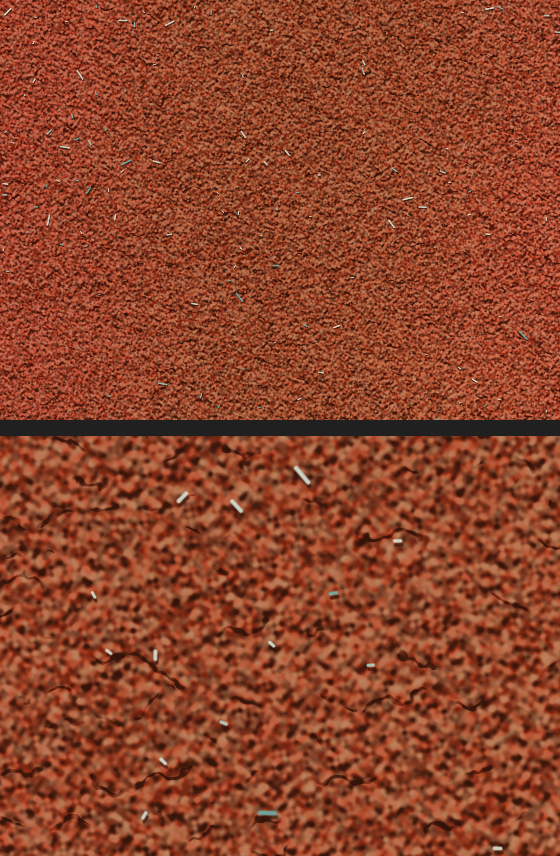
Top: the whole. Bottom: its middle third, enlarged.
A Shadertoy shader for this texture:

```glsl
// Rough red clay ground: fine lit grain, short dark cracks and scattered pale straw chips.
// Layered value noise gives a tone that is spread evenly over a colour ramp;
// chips are capsules jittered on a grid. All lengths are in canvas heights.

const vec3 SHADOW = vec3(0.20, 0.07, 0.035);
const vec3 UMBER  = vec3(0.46, 0.175, 0.10);
const vec3 CLAY   = vec3(0.57, 0.25, 0.16);
const vec3 RUST   = vec3(0.665, 0.31, 0.20);
const vec3 DUST   = vec3(0.76, 0.42, 0.305);
const vec3 STRAW  = vec3(0.82, 0.86, 0.80);
const vec3 TEAL   = vec3(0.42, 0.66, 0.63);
const vec3 WHITENING = vec3(-0.010, 0.085, 0.080);

const float LUMP_FREQ  = 80.0;
const float GRAIN_FREQ = 180.0;
const float SPECK_FREQ = 255.0;
const float CRACK_FREQ = 55.0;
const float CRACK_WIDTH = 0.0024;
const vec2  LIGHT_STEP = vec2(-0.0008, 0.0046);
const float CHIP_CELLS = 18.0;
const float CHIP_SHARE = 0.28;
const float CHIP_WIDTH = 0.0014;
const mat2  TILT = mat2(0.825, 0.565, -0.565, 0.825);

// Integer hash of a lattice point, three values in 0..1
vec3 hash3(vec2 cell, int seed) {
    uvec3 v = uvec3(ivec3(ivec2(cell), seed)) * 1664525u + 1013904223u;
    v.x += v.y * v.z; v.y += v.z * v.x; v.z += v.x * v.y;
    v ^= v >> 16u;
    v.x += v.y * v.z; v.y += v.z * v.x; v.z += v.x * v.y;
    return vec3(v >> 8u) / 16777216.0;
}

// Smooth value noise in -1..1, its grid tilted left or right by seed
float noise(vec2 p, float freq, int seed) {
    p = ((seed & 1) == 1 ? TILT * p : p * TILT) * freq;
    vec2 i = floor(p), f = fract(p);
    f = f * f * (3.0 - 2.0 * f);
    float low  = mix(hash3(i, seed).x, hash3(i + vec2(1, 0), seed).x, f.x);
    float high = mix(hash3(i + vec2(0, 1), seed).x, hash3(i + vec2(1, 1), seed).x, f.x);
    return 2.0 * mix(low, high, f.y) - 1.0;
}

// Rounded lumps with sharp creases, covered by grain
float surfaceHeight(vec2 p) {
    return 0.65 * abs(noise(p, LUMP_FREQ, 1)) + 0.5 * noise(p, GRAIN_FREQ, 2);
}

// Short ragged lines on the shaded side of a warped noise
float cracks(vec2 p) {
    vec2 warp = vec2(noise(p, 170.0, 3), noise(p, 170.0, 4)) * 0.0028;
    vec2 q = (p + warp) * vec2(0.75, 1.1);
    vec2 e = vec2(0.002, 0.0);
    float n = noise(q, CRACK_FREQ, 5);
    vec2 slope = vec2(noise(q + e.xy, CRACK_FREQ, 5), noise(q + e.yx, CRACK_FREQ, 5)) - n;
    float steep = length(slope);
    float dist = abs(n) / max(steep / e.x, 0.5 * CRACK_FREQ);
    float facing = smoothstep(0.1, 0.7, slope.y / max(steep, 0.0001));
    return smoothstep(CRACK_WIDTH, 0.3 * CRACK_WIDTH, dist) * facing
         * smoothstep(-0.15, 0.25, noise(p, 46.0, 6));
}

// Straw chips: x is coverage, y picks the chip colour
vec2 chips(vec2 p) {
    vec2 result = vec2(0.0);
    vec2 home = floor(p * CHIP_CELLS);
    for (int y = -1; y <= 1; y++)
    for (int x = -1; x <= 1; x++) {
        vec2 cell = home + vec2(x, y);
        vec3 place = hash3(cell, 11), shape = hash3(cell, 12);
        float share = CHIP_SHARE * (1.0 + 1.2 * noise(cell / CHIP_CELLS, 4.0, 13));
        if (place.z > share) continue;
        vec2 d = p - (cell + place.xy) / CHIP_CELLS;
        float angle = 6.2832 * shape.x;
        angle -= 0.35 * sin(2.0 * angle);
        vec2 axis = vec2(cos(angle), sin(angle));
        float halfLength = mix(0.002, 0.012, shape.y * shape.y * shape.y);
        float along = clamp(dot(d, axis), -halfLength, halfLength);
        float dist = length(d - axis * along);
        float width = CHIP_WIDTH * (0.75 + 0.5 * shape.y);
        float cover = smoothstep(width * 1.8, width * 0.4, dist);
        if (cover > result.x) result = vec2(cover, shape.z);
    }
    return result;
}

// Colour for an evenly spread tone in 0..1
vec3 clayRamp(float tone) {
    vec3 c = mix(SHADOW, UMBER, clamp(tone / 0.18, 0.0, 1.0));
    c = mix(c, CLAY, clamp((tone - 0.18) / 0.32, 0.0, 1.0));
    c = mix(c, RUST, clamp((tone - 0.50) / 0.22, 0.0, 1.0));
    return mix(c, DUST, clamp((tone - 0.72) / 0.25, 0.0, 1.0));
}

void mainImage(out vec4 fragColor, in vec2 fragCoord) {
    vec2 p = fragCoord / iResolution.y;
    vec2 uv = fragCoord / iResolution.xy;

    // Relief lit from above, plus grain and faint slow patches
    float relief = surfaceHeight(p) - surfaceHeight(p + LIGHT_STEP);
    float level = 0.10 + 2.1 * relief
                + 1.40 * noise(p, SPECK_FREQ, 7)
                + 0.28 * noise(p, 130.0, 8)
                + 0.10 * noise(p, 11.0, 9);
    level -= 1.8 * cracks(p);
    float tone = 1.0 / (1.0 + exp(-1.75 * level));

    // Clay colour with whiter and redder grains
    vec3 col = clayRamp(tone);
    col += WHITENING * noise(p, 200.0, 10) * smoothstep(0.0, 0.35, tone);

    // Browner middle, redder sides, warmer lower right
    float side = smoothstep(0.1, 0.55, abs(uv.x - 0.55) + 0.08 * noise(p, 3.0, 14));
    col *= mix(vec3(0.97, 1.03, 0.97), vec3(1.03, 0.97, 1.01), side);
    col *= 1.0 + 0.05 * smoothstep(0.4, 1.0, uv.x - 0.4 * uv.y + 0.1);

    // Chips over their small shadows
    vec2 chip = chips(p);
    float shade = chips(p + vec2(-0.001, 0.0032)).x;
    col = mix(col, SHADOW, 0.7 * shade);
    vec3 chipColor = mix(STRAW, TEAL, smoothstep(0.35, 0.95, chip.y));
    col = mix(col, chipColor, 0.95 * chip.x);

    fragColor = vec4(clamp(col, 0.0, 1.0), 1.0);
}
```
